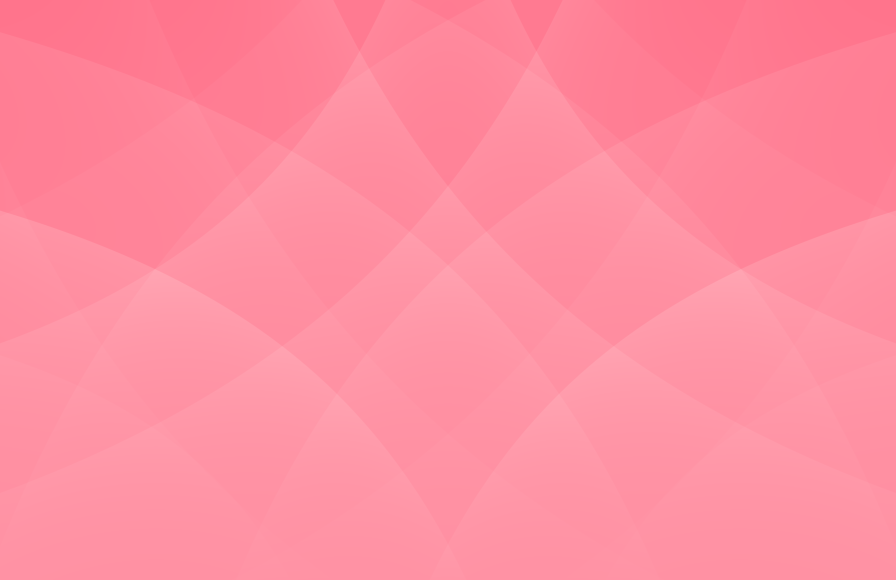
Write a Shadertoy shader that draws this background.

```glsl
#define EDGE_COUNT 9
#define BASE_GREEN 0.44
#define BASE_RISE 0.12
#define GLOW 0.042
#define GLOW_FALLOFF 3.5
#define LOW_FADE 0.85
#define MIN_BEND 0.02

// Each edge: anchor x, anchor y, inverse slope, bend (negative is convex)
const vec4 EDGES[EDGE_COUNT] = vec4[EDGE_COUNT](
    vec4(0.326, 0.261, 1.13, -1.40),
    vec4(0.173, 0.464, 1.36, -2.05),
    vec4(0.176, 0.743, 0.93, -2.38),
    vec4(0.827, 0.464, 0.50, -0.80),
    vec4(0.827, 0.464, 1.03, 1.85),
    vec4(0.500, 0.321, 0.51, 0.87),
    vec4(0.371, 0.542, 0.53, 0.75),
    vec4(0.117, 0.602, 0.45, 0.75),
    vec4(0.785, 0.171, 0.84, 1.04));

const float STRENGTHS[EDGE_COUNT] = float[EDGE_COUNT](
    1.0, 1.8, 0.5, 0.7, 1.2, 1.2, 0.5, 0.4, 0.4);

// Light beneath a hyperbolic edge, fading with depth; y runs downward
float veil(vec2 p, vec4 edge) {
    float u = p.x - edge.x;
    float bend = max(edge.z + edge.w * u, MIN_BEND);
    float depth = p.y - edge.y - u / bend;
    float slope = edge.z / (bend * bend);
    float pixel = length(vec2(slope, 1.0) / iResolution.xy);
    float inside = smoothstep(-0.7 * pixel, 0.7 * pixel, depth);
    return inside * exp(-GLOW_FALLOFF * max(depth, 0.0));
}

void mainImage(out vec4 fragColor, in vec2 fragCoord) {
    vec2 p = fragCoord / iResolution.xy;
    p.y = 1.0 - p.y;
    vec2 mirrored = vec2(1.0 - p.x, p.y);

    // Symmetric pairs of translucent veils
    float light = 0.0;
    for (int i = 0; i < EDGE_COUNT; i++) {
        light += STRENGTHS[i] * (veil(p, EDGES[i]) + veil(mirrored, EDGES[i]));
    }

    // Pink ramp driven by the green channel
    float fade = 1.0 - LOW_FADE * p.y * p.y;
    float green = BASE_GREEN + BASE_RISE * p.y + GLOW * fade * light;
    fragColor = vec4(1.0, green, 0.19 + 0.79 * green, 1.0);
}
```
